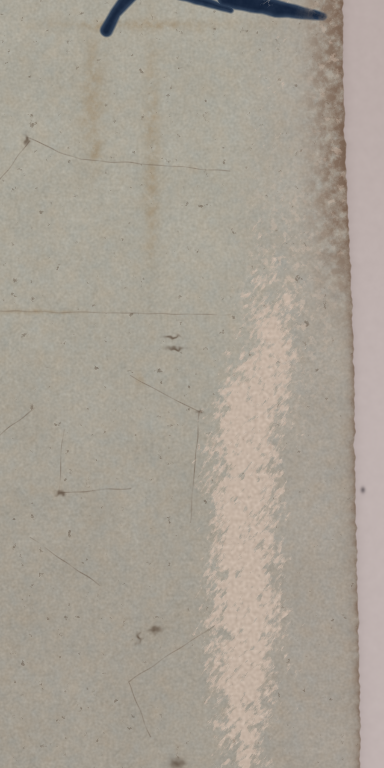
Write a Shadertoy shader that draws this texture.

```glsl
// A worn glazed tile beside a pale wall: crackle lines, rust stains, blue brush
// strokes and a broken strip of glare. Layers of gradient noise and distance
// functions are blended in a space one unit wide and two units high.

const vec4 CRACKS[12] = vec4[12](
    vec4(.07, 1.64, .21, 1.585), vec4(.21, 1.585, .60, 1.555), vec4(0., 1.19, .60, 1.18),
    vec4(.155, .72, .165, .88), vec4(.155, .715, .34, .73), vec4(.34, 1.02, .52, .927),
    vec4(.52, .927, .495, .64), vec4(.333, .224, .56, .372), vec4(.333, .224, .39, .085),
    vec4(.08, .60, .26, .475), vec4(0., .867, .09, .938), vec4(.075, 1.63, 0., 1.53));
// Centre and size of each soft mark
const vec4 STAINS[6] = vec4[6](
    vec4(.36, 1.935, .22, .014), vec4(.24, 1.74, .03, .16), vec4(.395, 1.6, .02, .27),
    vec4(.25, 1.605, .014, .025), vec4(.10, 1.188, .12, .006), vec4(.365, 1.007, .013, .018));
const vec4 CHIPS[8] = vec4[8](
    vec4(.448, 1.122, .018, .004), vec4(.456, 1.093, .021, .005), vec4(.158, .717, .011, .006),
    vec4(.403, .36, .015, .009), vec4(.36, .34, .006, .010), vec4(.462, .012, .018, .013),
    vec4(.52, .925, .007, .007), vec4(.07, 1.635, .007, .012));

vec2 hash2(vec2 p) {
    vec3 q = fract(p.xyx * vec3(.1031, .1030, .0973));
    q += dot(q, q.yzx + 33.33);
    return fract((q.xx + q.yz) * q.zy);
}
float corner(vec2 cell, vec2 f, vec2 o) { return dot(hash2(cell + o) * 2. - 1., f - o); }

// Gradient noise
float noise(vec2 p) {
    vec2 i = floor(p), f = p - i, u = f * f * f * (f * (f * 6. - 15.) + 10.);
    return mix(mix(corner(i, f, vec2(0)), corner(i, f, vec2(1, 0)), u.x),
               mix(corner(i, f, vec2(0, 1)), corner(i, f, vec2(1)), u.x), u.y);
}
float fbm(vec2 p) {
    float sum = 0., amp = 1.;
    for (int i = 0; i < 4; i++) {
        sum += amp * noise(p);
        p = mat2(1.6, 1.2, -1.2, 1.6) * p + 17.;
        amp *= .55;
    }
    return sum;
}

// Distance to a segment whose radius runs from r.x to r.y
float taper(vec2 p, vec2 a, vec2 b, vec2 r) {
    vec2 pa = p - a, ba = b - a;
    float t = clamp(dot(pa, ba) / dot(ba, ba), 0., 1.);
    return length(pa - ba * t) - mix(r.x, r.y, t);
}
float cover(float d, float soft) { return 1. - smoothstep(-soft, soft, d); }
float spot(vec2 p, vec4 s) {
    vec2 q = (p - s.xy) / s.zw;
    return exp(-dot(q, q));
}

float tileEdge(float y) {
    return mix(.938, .923, smoothstep(0., .95, y)) - .03 * smoothstep(.9, 1.9, y)
         + .006 * noise(vec2(y * 22., 3.)) + .005 * noise(vec2(y * 60., 8.));
}

vec3 glaze(vec2 p) {
    vec3 col = mix(vec3(.632, .606, .560), vec3(.662, .645, .595), smoothstep(.2, 1.6, p.y));
    col = mix(col, vec3(.642, .607, .568), .6 * smoothstep(.55, .85, p.x));
    col += .022 * fbm(p * 7.) + .03 * fbm(p * 55.) + .045 * noise(p * 130.);
    return col + vec3(.018, 0., -.016) * fbm(p * 24. + 5.);
}

// Strip of light whose ragged border and sparse top come from a noise threshold
float glare(vec2 p) {
    float centre = mix(.635, .705, smoothstep(.82, 1.15, p.y)) + .02 * noise(vec2(p.y * 9., 2.));
    float halfWidth = mix(.04, .085, smoothstep(0., .3, p.y)) + .025 * noise(vec2(p.y * 12., 6.));
    float depth = (halfWidth - abs(p.x - centre)) / .09;
    depth = clamp(depth, -1.2, .6) - 1.1 * smoothstep(.95, 1.5, p.y);
    vec2 q = mat2(.8, .6, -.6, .8) * p;
    float grain = fbm(q * vec2(75., 34.)) + .5 * fbm(p * 16.);
    return smoothstep(-.2, .5, grain + depth);
}

float brush(vec2 p) {
    p += .003 * noise(p * 30.);
    float d = taper(p, vec2(.345, 2.02), vec2(.300, 1.965), vec2(.020, .014));
    d = min(d, taper(p, vec2(.300, 1.965), vec2(.278, 1.922), vec2(.014, .017)));
    d = min(d, taper(p, vec2(.465, 2.015), vec2(.600, 1.975), vec2(.014, .009)));
    d = min(d, taper(p, vec2(.590, 2.005), vec2(.720, 1.978), vec2(.024, .022)));
    return min(d, taper(p, vec2(.720, 1.978), vec2(.840, 1.957), vec2(.022, .011)));
}

void mainImage(out vec4 fragColor, in vec2 fragCoord) {
    vec2 p = fragCoord / iResolution.xy * vec2(1., 2.);
    float px = 1. / iResolution.x, inside = tileEdge(p.y) - p.x, mottle = fbm(p * 32.);
    vec2 bent = p + .008 * vec2(noise(p * 16.), noise(p * 16. + 9.));
    vec2 ragged = p + .012 * vec2(noise(p * 70.), noise(p * 70. + 40.));

    // Glaze with stains, crackle, chips and tiny pits
    float stain = 0., crack = 0., chip = .4 * smoothstep(.42, .75, fbm(p * 42. + 60.));
    for (int i = 0; i < 6; i++) stain += .38 * spot(bent, STAINS[i]);
    for (int i = 0; i < 8; i++) chip += .7 * spot(ragged, CHIPS[i]);
    for (int i = 0; i < 12; i++)
        crack = max(crack, cover(taper(bent, CRACKS[i].xy, CRACKS[i].zw, vec2(.001)), max(px, .002)));
    vec3 col = mix(glaze(p), vec3(.57, .47, .34), clamp(stain * (.7 + 1.2 * mottle), 0., .8));
    col = mix(col, vec3(.43, .37, .32), crack * clamp(.4 + .7 * noise(p * 25.), 0., .7));
    col = mix(col, vec3(.34, .28, .23), clamp(chip, 0., .85));

    // Brush strokes
    float ink = brush(p);
    vec3 blue = mix(vec3(.10, .15, .23), vec3(.20, .26, .34), smoothstep(-.014, 0., ink));
    col = mix(col, blue + .04 * mottle, cover(ink, max(px, .004)));

    // Glare and the scattered shine around it
    float sheen = spot(p, vec4(.75, 1.22, .12, .32)) * smoothstep(0., .5, fbm(p * 50.));
    col = mix(col, vec3(.78, .71, .65), .65 * sheen);
    col = mix(col, vec3(.79, .715, .655) + .09 * noise(p * 100.), .85 * glare(p));

    // Worn border, wide at the top, with a thin dark rim along its length
    float worn = (1. - smoothstep(0., .14, inside)) * smoothstep(1.05, 1.5, p.y);
    col = mix(col, vec3(.50, .42, .36), worn * clamp(.6 + 1.4 * mottle, 0., 1.));
    col = mix(col, vec3(.74, .67, .61), .7 * worn * smoothstep(.15, .5, fbm(p * 34. + 30.)));
    float rim = exp(-max(inside, 0.) / .012) * clamp(.75 + .7 * mottle, 0., 1.);
    col = mix(col, vec3(.44, .35, .29), .8 * rim);

    // Wall with a faint contact shadow
    vec3 wall = mix(vec3(.750, .700, .690), vec3(.725, .672, .658), smoothstep(.8, 2., p.y));
    wall += .012 * fbm(p * 40.) - .05 * exp(min(inside, 0.) / .012);
    wall = mix(wall, vec3(.36, .33, .34), .75 * spot(p, vec4(.945, .724, .006, .008)));
    fragColor = vec4(clamp(mix(wall, col, smoothstep(-px, px, inside)), 0., 1.), 1.);
}
```
